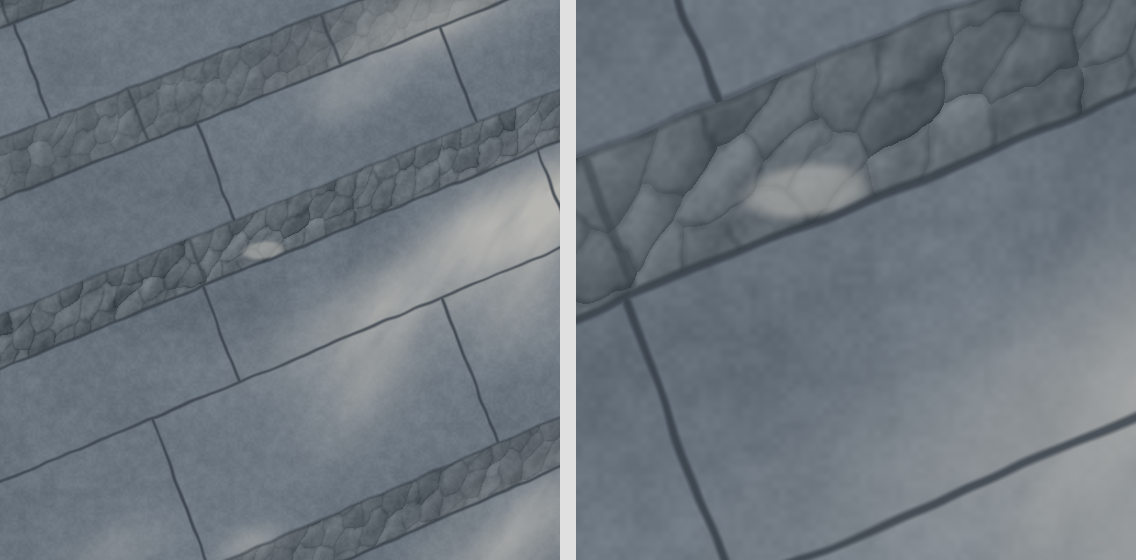
Left, the full canvas; right, a detail of the centre.
Give the GLSL for this texture, as a Shadertoy shader.

```glsl
#define STONE vec3(0.405, 0.447, 0.490)
#define ROUGH vec3(0.365, 0.398, 0.425)
#define SUNLIT vec3(0.725, 0.722, 0.705)
#define SEAM vec3(0.215, 0.245, 0.280)
#define SEAM_HALF_WIDTH 0.0026
#define ROW_TILT 0.385
#define ROW_FAN 0.05
#define JOINT_LEAN 0.38
#define FACET_SCALE 23.0

// Courses from top to bottom: top edge, joint offset, slab length, roughness
const vec4 COURSES[9] = vec4[9](
    vec4(-0.400, 0.000, 3.000, 0.6), vec4(-0.139, 0.009, 0.900, 0.0),
    vec4(0.053, 0.169, 0.394, 0.6), vec4(0.160, 0.268, 0.500, 0.0),
    vec4(0.361, 0.175, 2.000, 1.0), vec4(0.455, 0.168, 0.690, 0.0),
    vec4(0.652, -0.012, 0.600, 0.0), vec4(0.960, -1.000, 3.000, 0.7),
    vec4(1.052, -1.000, 3.000, 0.0));

float hash(vec2 p) {
    vec3 q = fract(p.xyx * 0.1031);
    q += dot(q, q.yzx + 33.33);
    return fract((q.x + q.y) * q.z);
}

float noise(vec2 p) {
    vec2 i = floor(p), f = fract(p);
    f *= f * (3.0 - 2.0 * f);
    return mix(mix(hash(i), hash(i + vec2(1, 0)), f.x),
               mix(hash(i + vec2(0, 1)), hash(i + vec2(1, 1)), f.x), f.y);
}

float fbm(vec2 p) {
    float sum = 0.0, amp = 0.5;
    for (int i = 0; i < 4; i++) {
        sum += amp * noise(p);
        p = mat2(1.6, 1.2, -1.2, 1.6) * p + 7.3;
        amp *= 0.5;
    }
    return sum;
}

// Split-stone relief: tilted Voronoi facets with shaded creases
float facets(vec2 p) {
    p += 0.9 * (vec2(fbm(p * 0.8), fbm(p * 0.8 + 31.0)) - 0.5);
    vec2 cell = floor(p), toNearest = vec2(0);
    float near = 9.0, second = 9.0, tone = 0.0;
    for (int y = -1; y <= 1; y++)
    for (int x = -1; x <= 1; x++) {
        vec2 c = cell + vec2(x, y);
        vec2 d = c + 0.15 + 0.7 * vec2(hash(c), hash(c + 57.0)) - p;
        float dist = length(d);
        if (dist < near) {
            second = near;
            near = dist;
            toNearest = d;
            tone = hash(c + 13.0);
        } else second = min(second, dist);
    }
    float crease = 1.0 - smoothstep(0.0, 0.22, second - near);
    return 0.07 * (tone - 0.5) + 0.08 * dot(toNearest, vec2(0.5, 0.8)) - 0.055 * crease;
}

// Soft elliptical patch of light, its long axis rising to the right
float glow(vec2 p, vec2 center, vec2 radii, float angle) {
    vec2 q = p - center, axis = vec2(cos(angle), -sin(angle));
    q = vec2(dot(q, axis), dot(q, vec2(-axis.y, axis.x))) / radii;
    return exp(-dot(q, q));
}

float seamLine(float dist, float halfWidth) {
    float soft = 0.0016 + 0.7 / iResolution.y;
    return 1.0 - smoothstep(halfWidth - soft, halfWidth + soft, abs(dist));
}

void mainImage(out vec4 fragColor, in vec2 fragCoord) {
    vec2 p = fragCoord / iResolution.xy;
    p.y = 1.0 - p.y;

    // Slanted course coordinates, fanning slightly across the canvas
    vec2 wobble = vec2(noise(p * 35.0), noise(p * 35.0 + 19.0)) - 0.5;
    float v = (p.y + ROW_TILT * (p.x - 0.5)) / (1.0 - ROW_FAN * (p.x - 0.5));
    float u = p.x - JOINT_LEAN * p.y;
    vec2 stone = vec2(u, v);
    u += 0.004 * wobble.x;
    v += 0.004 * wobble.y;

    // Current course and the seams between courses
    vec4 course = COURSES[0];
    float seam = 0.0, row = 0.0;
    float wear = 0.75 + 0.5 * noise(p * 18.0 + 4.0);
    for (int i = 0; i < 9; i++) {
        vec4 c = COURSES[i];
        if (v >= c.x) { course = c; row = float(i); }
        float strength = mix(0.8, 0.42, c.w);
        seam = max(seam, strength * seamLine(v - c.x, SEAM_HALF_WIDTH * wear));
    }

    // Joints within the course
    float along = (u - course.y) / course.z;
    float jointDist = (fract(along + 0.5) - 0.5) * course.z;
    float joint = seamLine(jointDist, SEAM_HALF_WIDTH * wear);
    seam = max(seam, joint * mix(0.85, 0.5, course.w));

    // Slab surface: tint, mottling and grain
    float tint = hash(vec2(floor(along), row)) - 0.5;
    vec3 color = mix(STONE, ROUGH, step(0.1, course.w));
    color += 0.022 * tint + 0.07 * (fbm(p * 9.0) - 0.47) + 0.035 * (noise(p * 75.0) - 0.5);
    color += 0.03 * (noise(p * 230.0) - 0.5);
    vec2 chip = vec2(stone.x + 0.5 * stone.y, stone.y) * FACET_SCALE;
    color += course.w * (facets(chip) + 0.16 * (fbm(chip * 1.3) - fbm(chip * 1.3 + 0.35)));

    // Dappled sunlight broken into rising streaks
    float light = 0.85 * glow(p, vec2(0.95, 0.37), vec2(0.16, 0.07), 0.45)
        + 0.50 * glow(p, vec2(0.72, 0.52), vec2(0.27, 0.065), 0.50)
        + 0.40 * glow(p, vec2(0.62, 0.17), vec2(0.08, 0.045), 0.40)
        + 0.65 * glow(p, vec2(0.78, 0.03), vec2(0.20, 0.06), 0.40)
        + 0.42 * glow(p, vec2(0.65, 0.67), vec2(0.16, 0.09), 0.95)
        + 0.45 * glow(p, vec2(0.95, 0.53), vec2(0.14, 0.09), 0.45)
        + 0.65 * glow(p, vec2(0.93, 0.96), vec2(0.19, 0.09), 0.60)
        + 0.45 * glow(p, vec2(0.45, 0.97), vec2(0.06, 0.03), 0.40)
        + 0.30 * glow(p, vec2(0.19, 0.99), vec2(0.13, 0.05), 0.40);
    float streak = fbm(vec2(p.x * 0.57 - p.y * 0.82, p.x * 0.82 + p.y * 0.57) * vec2(5.0, 17.0));
    light *= mix(1.0, 0.35 + 1.35 * streak, 0.8) * (1.0 - 0.45 * course.w);
    light += 0.55 * smoothstep(0.3, 0.7, glow(p, vec2(0.47, 0.447), vec2(0.042, 0.018), 0.12));
    color = mix(color, SUNLIT, clamp(light, 0.0, 0.95));

    fragColor = vec4(mix(color, SEAM, seam), 1.0);
}
```
